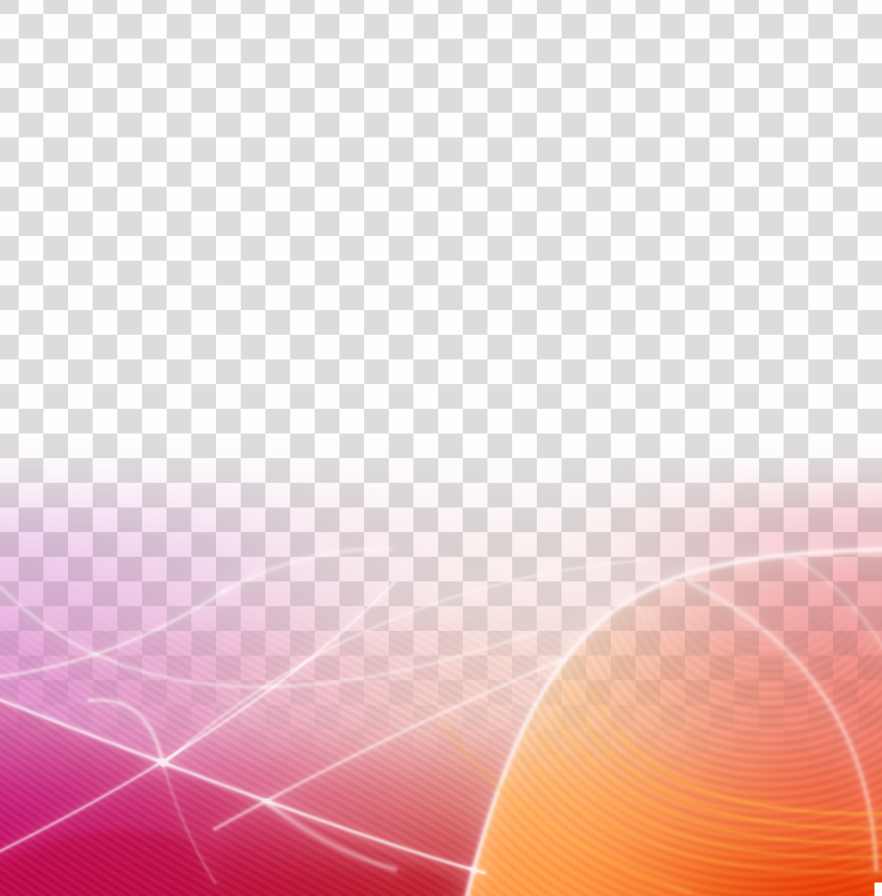
Give the GLSL for this background, as a WebGL 2 fragment shader.

```glsl
#version 300 es
precision highp float;
uniform vec2 u_resolution;
out vec4 outColor;

#define CELL 0.02754
#define CELL_ORIGIN vec2(0.0208, 0.0156)
#define CHECK_DEPTH 0.132
#define FADE_TOP 0.52
#define ARC_START 0.521
#define ARC_HEIGHT 0.39
#define ARC_BEND 0.097
#define CURVE_STEPS 16
#define HATCH_STRENGTH 0.022

const vec3 PAPER = vec3(0.995);
const vec3 GOLD = vec3(1.0, 0.72, 0.25);

// Anti-aliased checkerboard: 1 in the dark cells
float checker(vec2 p, float px) {
    vec2 q = (vec2(p.x, 1.0 - p.y) - CELL_ORIGIN) / CELL;
    vec2 tri = abs(fract(q * 0.5) - 0.5) - 0.25;
    vec2 wave = clamp(sin(q * 3.14159265) * CELL / (3.14159 * px) * 2.0, -1.0, 1.0);
    return 0.5 + 0.5 * wave.x * wave.y * step(-0.25, tri.x);
}

// Four colours stacked upward, fading into paper
vec3 ramp(float y, vec3 c0, vec3 c1, vec3 c2, vec3 c3) {
    vec3 c = mix(c0, c1, smoothstep(0.0, 0.11, y));
    c = mix(c, c2, smoothstep(0.08, 0.22, y));
    c = mix(c, c3, smoothstep(0.2, 0.37, y));
    return mix(c, PAPER, smoothstep(0.34, FADE_TOP, y));
}

float segmentDistance(vec2 p, vec2 a, vec2 b) {
    vec2 d = b - a;
    return length(p - a - d * clamp(dot(p - a, d) / dot(d, d), 0.0, 1.0));
}

// Glowing quadratic curve: sharp core with a faint halo
float strand(vec2 p, vec2 a, vec2 b, vec2 c, float width) {
    float dist = 1.0;
    vec2 last = a;
    for (int i = 1; i <= CURVE_STEPS; i++) {
        float t = float(i) / float(CURVE_STEPS);
        vec2 next = mix(mix(a, b, t), mix(b, c, t), t);
        dist = min(dist, segmentDistance(p, last, next));
        last = next;
    }
    return 0.8 * exp(-dist * dist / (width * width)) + 0.2 * exp(-dist / (width * 4.0));
}

void main() {
    float px = 1.0 / u_resolution.y;
    vec2 p = gl_FragCoord.xy * px;

    // Pink veil on the left
    vec3 pinkEdge = ramp(p.y, vec3(0.77, 0.03, 0.39), vec3(0.80, 0.15, 0.55),
                         vec3(0.87, 0.55, 0.79), vec3(0.93, 0.77, 0.92));
    vec3 pinkInner = ramp(p.y, vec3(0.76, 0.16, 0.19), vec3(0.86, 0.46, 0.44),
                          vec3(0.95, 0.79, 0.76), vec3(0.98, 0.93, 0.93));
    vec3 color = mix(pinkEdge, pinkInner, smoothstep(-0.05, 0.58, p.x));
    float rightBlush = smoothstep(0.6, 1.0, p.x) * smoothstep(0.51, 0.36, p.y);
    color = mix(color, vec3(0.96, 0.74, 0.78), rightBlush);

    // Orange dome on the right
    vec3 domeInner = ramp(p.y, vec3(1.0, 0.61, 0.28), vec3(1.0, 0.67, 0.38),
                          vec3(0.97, 0.79, 0.64), vec3(0.97, 0.89, 0.86));
    vec3 domeEdge = ramp(p.y, vec3(0.91, 0.24, 0.02), vec3(0.93, 0.38, 0.24),
                         vec3(0.93, 0.51, 0.46), vec3(0.95, 0.69, 0.71));
    float bend = exp(-(p.x - ARC_START) / ARC_BEND);
    float slope = ARC_HEIGHT * bend / ARC_BEND;
    float arc = (p.y - ARC_HEIGHT * (1.0 - bend)) / sqrt(1.0 + slope * slope);
    float dome = smoothstep(0.003, -0.003, arc);
    color = mix(color, mix(domeInner, domeEdge, smoothstep(0.58, 0.97, p.x)), dome);

    // Dark folds at the lower left
    float foldTop = 0.219 - 0.4 * p.x;
    float below = smoothstep(0.004, -0.004, p.y - foldTop) * (1.0 - dome);
    float foldSide = 0.182 + (0.147 - p.y) * 0.4;
    float crimson = smoothstep(0.004, -0.004, p.x - foldSide) * below;
    color *= 1.0 - vec3(0.03, 0.22, 0.14) * below;
    float mound = length((p - vec2(0.14, -0.05)) / vec2(0.2, 0.125));
    color = mix(color, vec3(0.74, 0.06, 0.28), crimson * 0.6 * smoothstep(1.05, 0.9, mound));

    // Fine hatching
    float weave = sin(dot(p, vec2(390.0, 640.0)) + 5.0 * sin(p.x * 9.0));
    float rings = sin(length(p - vec2(0.86, 0.37)) * 620.0);
    color += HATCH_STRENGTH * mix(weave, rings, dome) * smoothstep(0.36, 0.2, p.y);

    // Checkerboard dissolving toward the bottom
    float shown = smoothstep(0.1, 0.42, p.y);
    color *= 1.0 - CHECK_DEPTH * checker(p, px) * shown;

    // White strands
    float light = strand(p, vec2(0.0, 0.219), vec2(0.38, 0.07), vec2(0.54, 0.026), 0.0024);
    light += 0.8 * strand(p, vec2(0.0, 0.05), vec2(0.29, 0.195), vec2(0.44, 0.35), 0.002);
    light += 0.55 * strand(p, vec2(0.182, 0.147), vec2(0.41, 0.35), vec2(0.72, 0.375), 0.002);
    light += 0.7 * strand(p, vec2(0.0, 0.245), vec2(0.13, 0.262), vec2(0.25, 0.34), 0.0024);
    light += 0.6 * strand(p, vec2(0.25, 0.34), vec2(0.34, 0.39), vec2(0.435, 0.387), 0.003);
    light += 0.55 * strand(p, vec2(0.0, 0.345), vec2(0.19, 0.15), vec2(0.6, 0.295), 0.0025);
    light += 0.7 * strand(p, vec2(0.1, 0.218), vec2(0.166, 0.225), vec2(0.182, 0.147), 0.0028);
    light += 0.3 * strand(p, vec2(0.182, 0.147), vec2(0.205, 0.07), vec2(0.24, 0.015), 0.002);
    light += 0.7 * strand(p, vec2(0.24, 0.075), vec2(0.43, 0.18), vec2(0.63, 0.265), 0.0024);
    light += 0.6 * strand(p, vec2(0.3, 0.102), vec2(0.37, 0.05), vec2(0.44, 0.03), 0.0035);
    light += 0.6 * strand(p, vec2(0.77, 0.35), vec2(0.97, 0.25), vec2(0.978, 0.03), 0.0035);
    light += 0.35 * strand(p, vec2(0.89, 0.375), vec2(0.95, 0.34), vec2(0.99, 0.27), 0.003);
    light += 0.75 * exp(-arc * arc / 1.2e-5) + 0.3 * exp(-abs(arc) / 0.016);
    color = mix(color, vec3(1.0, 0.97, 0.97), clamp(light * 0.72, 0.0, 0.9));

    // Golden sweeps inside the dome
    float gold = 0.0;
    for (int i = 0; i < 5; i++) {
        float k = float(i);
        vec2 start = vec2(0.655 - 0.018 * k, 0.25 - 0.023 * k);
        vec2 end = vec2(0.99, 0.092 - 0.016 * k);
        gold += (0.75 - 0.08 * k) * strand(p, start, vec2(0.7, 0.085 - 0.018 * k), end, 0.0026);
    }
    gold += 0.5 * strand(p, vec2(0.495, 0.19), vec2(0.58, 0.07), vec2(0.77, 0.004), 0.003);
    color = mix(color, GOLD, clamp(gold * 0.6, 0.0, 0.8) * smoothstep(0.28, 0.12, p.y));

    // Blank notch in the lower right corner
    float notch = smoothstep(-px, px, p.x - 0.976) * smoothstep(px, -px, p.y - 0.015);
    color = mix(color, vec3(1.0), notch);
    outColor = vec4(clamp(color, 0.0, 1.0), 1.0);
}
```
